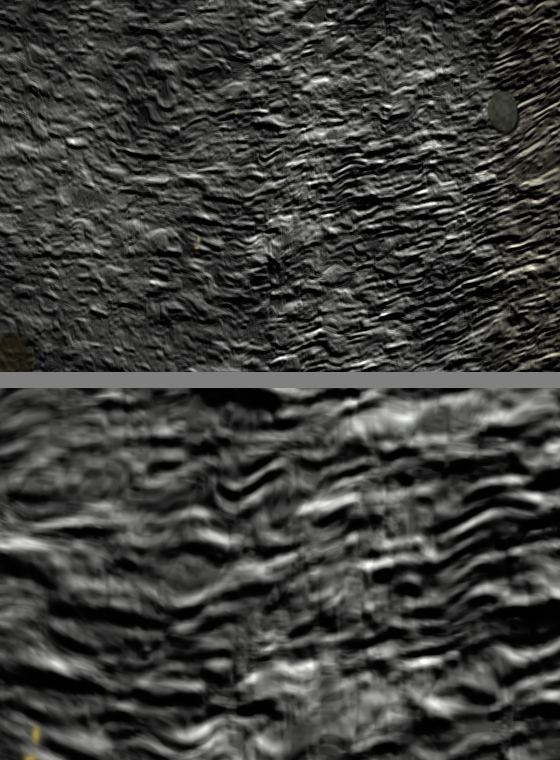
Top, the full canvas; bottom, a detail of the centre.
Give the GLSL for this texture, as a Shadertoy shader.

```glsl
const vec2  GRAIN_FREQ    = vec2(19.0, 30.0);   // coarsest lumps per canvas height
const vec2  STRIA_FREQ    = vec2(22.0, 120.0);  // fine brushed ridges
const vec2  LIGHT_STEP    = vec2(0.0022, 0.0088);
const float MEAN_HEIGHT   = 1.0;
const float RELIEF_GAIN   = 4.7;
const float HEIGHT_GAIN   = 0.8;
const float BASE_TONE     = 0.2;
const float TONE_SPREAD   = 0.178;
const float BLACK_SOFTEN  = 0.003;
const vec3  STONE_TINT    = vec3(1.0, 1.008, 0.99);
const vec3  WARM_TINT     = vec3(1.04, 1.0, 0.88);
const vec3  PEBBLE_COLOR  = vec3(0.215, 0.22, 0.19);
const vec3  RUST_COLOR    = vec3(0.15, 0.13, 0.07);
const vec3  GOLD_COLOR    = vec3(0.68, 0.6, 0.3);
const vec2  PEBBLE_CENTER = vec2(1.352, 0.7);
const vec2  PEBBLE_SIZE   = vec2(0.041, 0.052);

float hash(vec2 p) {
    return fract(sin(dot(p, vec2(127.1, 311.7))) * 43758.5453);
}

float noise(vec2 p) {
    vec2 i = floor(p), f = fract(p);
    f = f * f * (3.0 - 2.0 * f);
    return mix(mix(hash(i), hash(i + vec2(1, 0)), f.x),
               mix(hash(i + vec2(0, 1)), hash(i + vec2(1, 1)), f.x), f.y);
}

// Scaled distance: 1 on the rim of an ellipse
float ellipse(vec2 p, vec2 center, vec2 size) {
    return length((p - center) / size);
}

float blob(vec2 p, vec2 center, vec2 size) {
    float d = ellipse(p, center, size);
    return exp(-d * d);
}

// Bend the grain: falling slightly at left, rising at right
vec2 flow(vec2 p) {
    p.y -= p.x * (0.2 * p.x - 0.14);
    p += 0.05 * (vec2(noise(p * 4.5), noise(p * 4.5 + 37.0)) - 0.5);
    return p + 0.016 * (vec2(noise(p * 24.0 + 11.0), noise(p * 24.0 + 73.0)) - 0.5);
}

float stoneHeight(vec2 p) {
    vec2 q = flow(p);
    vec2 freq = GRAIN_FREQ;
    float amp = 1.0, sum = 0.0;
    for (int i = 0; i < 4; i++) {
        float n = noise(q * freq + float(i) * 19.7);
        sum += amp * mix(n, abs(2.0 * n - 1.0), 0.4);
        q.y += 0.12 * q.x;
        freq *= 1.9;
        amp *= i == 0 ? 0.75 : 0.5;
    }
    float brushed = smoothstep(0.4, 0.75, noise(p * 3.5 + 5.0))
                  * smoothstep(0.4, 0.8, p.x);
    return sum + 0.45 * brushed * (noise(flow(p) * STRIA_FREQ) - 0.5);
}

void mainImage(out vec4 fragColor, in vec2 fragCoord) {
    vec2 p = fragCoord / iResolution.y;
    vec2 uv = fragCoord / iResolution.xy;
    float pixel = 1.0 / iResolution.y;

    // Relief lit from above
    float h = stoneHeight(p);
    float slope = h - stoneHeight(p + LIGHT_STEP);
    float relief = RELIEF_GAIN * slope + HEIGHT_GAIN * (h - MEAN_HEIGHT);
    relief *= mix(0.78, 1.12, smoothstep(0.25, 0.6, uv.x));

    // Broad patches, raised lumps and the shadows below them
    float patches = 0.9 * (noise(p * 5.0 + 51.0) - 0.5)
                  + 0.7 * (noise(p * 13.0 + 29.0) - 0.5);
    float lumps = 1.7 * blob(p, vec2(0.7, 0.33), vec2(0.055, 0.024))
                + 1.1 * blob(p, vec2(1.4, 0.295), vec2(0.07, 0.025))
                + 1.6 * blob(p, vec2(0.07, 0.597), vec2(0.11, 0.018));
    float shade = 1.5 * blob(p, vec2(0.71, 0.288), vec2(0.08, 0.014))
                + 1.0 * blob(p, vec2(0.07, 0.57), vec2(0.1, 0.012));
    float tone = BASE_TONE + TONE_SPREAD * (relief + patches + lumps - shade);
    tone = 0.5 * (tone + sqrt(tone * tone + BLACK_SOFTEN));

    // Darker edges, warmer at the right
    vec2 c = uv - vec2(0.53, 0.48);
    tone *= 1.1 - 0.75 * dot(c, c);
    vec3 color = tone * mix(STONE_TINT, WARM_TINT, smoothstep(0.8, 1.0, uv.x));

    // Smooth pebble with a shadow under its rim
    vec2 wobble = 0.012 * (vec2(noise(p * 30.0), noise(p * 30.0 + 9.0)) - 0.5);
    float shadow = ellipse(p + wobble, PEBBLE_CENTER - vec2(-0.004, 0.011), PEBBLE_SIZE);
    color *= mix(0.15, 1.0, smoothstep(0.9, 1.15, shadow));
    float pebble = ellipse(p + wobble, PEBBLE_CENTER, PEBBLE_SIZE);
    float rim = 1.5 * pixel / PEBBLE_SIZE.x;
    vec3 pebbleColor = PEBBLE_COLOR * (0.75 + 0.5 * noise(p * 110.0))
                     * (1.0 + 2.5 * (p.y - PEBBLE_CENTER.y));
    color = mix(color, pebbleColor, 1.0 - smoothstep(1.0 - rim, 1.0 + rim, pebble));

    // Rusty corner and gold flecks
    float rust = ellipse(p + 2.0 * wobble, vec2(0.03, 0.04), vec2(0.06, 0.065));
    vec3 rustColor = RUST_COLOR * (0.45 + 2.5 * tone);
    color = mix(color, rustColor, 0.8 * (1.0 - smoothstep(0.85, 1.1, rust)));
    float fleck = blob(p, vec2(0.534, 0.356), vec2(0.004, 0.007))
                + blob(p, vec2(0.529, 0.334), vec2(0.006, 0.004))
                + blob(p, vec2(0.635, 0.697), vec2(0.004));
    color = mix(color, GOLD_COLOR, clamp(fleck, 0.0, 0.85));

    fragColor = vec4(clamp(color, 0.0, 1.0), 1.0);
}
```
